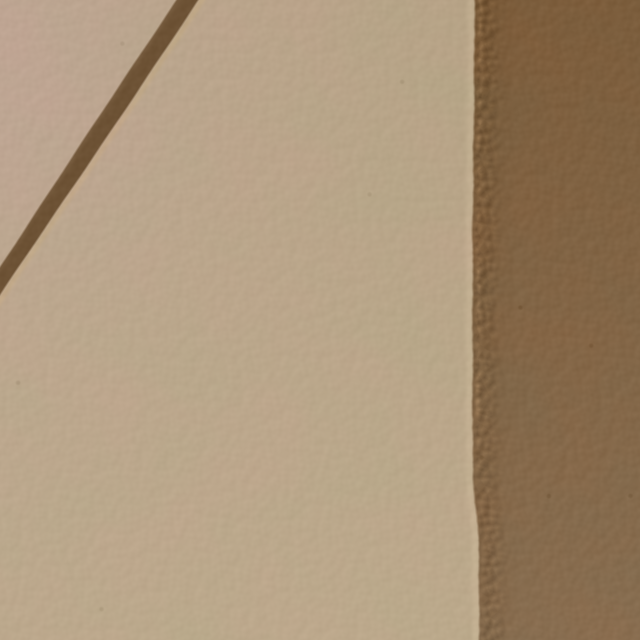
A WebGL 1 fragment shader for this texture:

```glsl
precision highp float;

uniform vec2 u_resolution;

vec2 hash2(vec2 cell) {
  vec3 p = fract(vec3(cell.xyx) * vec3(0.1031, 0.1030, 0.0973));
  p += dot(p, p.yzx + 33.33);
  return fract((p.xx + p.yz) * p.zy);
}

// Distance to the nearest scattered point, roughly centred on zero
float cellular(vec2 p) {
  vec2 cell = floor(p);
  vec2 local = fract(p);
  float nearest = 2.0;
  for (int y = -1; y <= 1; y++) {
    for (int x = -1; x <= 1; x++) {
      vec2 offset = vec2(float(x), float(y));
      vec2 d = offset + hash2(cell + offset) - local;
      nearest = min(nearest, dot(d, d));
    }
  }
  return sqrt(nearest) - 0.48;
}

float layeredSines(vec2 p) {
  float sum = 0.0;
  float weight = 0.5;
  for (int i = 0; i < 4; i++) {
    sum += weight * sin(p.x + 1.7 * sin(p.y)) * cos(p.y * 0.9 + sin(p.x * 0.7));
    p = mat2(0.8, 0.6, -0.6, 0.8) * p * 1.9 + 2.3;
    weight *= 0.6;
  }
  return sum;
}

// Slope of a bumpy surface facing a light from the upper left
float plasterRelief(vec2 uv, float scale) {
  vec2 p = uv * scale;
  vec2 toLight = vec2(-0.22, 0.22);
  return cellular(p + toLight) - cellular(p - toLight);
}

float band(float x, float center, float radius) {
  float t = (x - center) / radius;
  return exp(-t * t);
}

// Signed distance from a line through a, positive on its right
float lineSide(vec2 p, vec2 a, vec2 b) {
  vec2 along = normalize(b - a);
  return dot(p - a, vec2(along.y, -along.x));
}

float cornerX(float y) {
  float bend = 0.010 * (1.0 - smoothstep(0.12, 0.29, y));
  float lean = 0.003 * smoothstep(0.55, 1.0, y);
  return 0.738 + bend + lean + 0.0005 * sin(y * 47.0);
}

vec3 litWall(vec2 uv, float grain, float blotch) {
  vec3 low = mix(vec3(0.735, 0.660, 0.550), vec3(0.735, 0.662, 0.545), uv.x);
  vec3 high = mix(vec3(0.735, 0.650, 0.560), vec3(0.715, 0.638, 0.525), uv.x * 1.3);
  vec3 color = mix(low, high, uv.y);
  float pink = 1.0 - smoothstep(0.0, 0.45, length(uv - vec2(0.0, 0.85)));
  color += pink * vec3(0.008, -0.002, 0.016);
  color += blotch * vec3(0.010, -0.004, 0.004);
  return color + grain * 0.024;
}

vec3 shadedWall(vec2 uv, float grain, float blotch) {
  vec3 color = mix(vec3(0.535, 0.430, 0.315), vec3(0.485, 0.365, 0.235), uv.y);
  color += blotch * vec3(0.012, -0.002, -0.006);
  return color + grain * 0.032;
}

void main() {
  vec2 uv = gl_FragCoord.xy / u_resolution;
  float pixel = 1.0 / min(u_resolution.x, u_resolution.y);
  float soft = max(pixel, 0.0022);
  float grain = 0.55 * plasterRelief(uv, 95.0) + 0.45 * plasterRelief(uv + 0.37, 52.0);
  float blotch = layeredSines(uv * 15.0);

  // Sunlit face with a pale lip at the corner
  float side = uv.x - cornerX(uv.y) + cellular(uv * vec2(30.0, 70.0)) * 0.0014;
  vec3 lit = litWall(uv, grain, blotch);
  lit += band(side, -0.005, 0.006) * vec3(0.035, 0.033, 0.030);

  // Diagonal groove with warm fringes
  float groove = lineSide(uv, vec2(0.0, 0.561), vec2(0.293, 1.0));
  groove += 0.0003 * sin(uv.y * 58.0);
  float halfWidth = mix(0.0120, 0.0142, smoothstep(0.55, 0.85, uv.y));
  float grooveMask = 1.0 - smoothstep(-soft, soft, abs(groove) - halfWidth);
  lit += band(groove, halfWidth + 0.005, 0.005) * vec3(0.020, 0.008, -0.025);
  vec3 grooveColor = vec3(0.425, 0.320, 0.205) + grain * 0.025;
  grooveColor += smoothstep(-0.004, -0.014, groove) * 0.035;
  lit = mix(lit, grooveColor, grooveMask);

  // Shaded face with a rough return beside the corner
  vec3 shade = shadedWall(uv, grain, blotch);
  float roughness = plasterRelief(uv + 0.11, 80.0);
  shade -= band(side, 0.012, 0.030) * 0.030;
  shade += band(side, 0.018, 0.022) * roughness * vec3(0.085, 0.075, 0.060);
  float ridge = band(side, 0.009, 0.004) * smoothstep(0.2, 0.4, uv.y);
  shade += ridge * (0.6 + roughness) * vec3(0.065, 0.055, 0.045);

  vec3 color = mix(lit, shade, smoothstep(-soft, soft * 1.4, side));

  // A few faint pits
  vec2 pitGrid = uv * 17.0;
  vec2 seed = hash2(floor(pitGrid) + 19.0);
  float pit = length(fract(pitGrid) - 0.15 - 0.7 * seed.yx);
  float pitMask = step(0.95, seed.x) * (1.0 - smoothstep(0.02, 0.09, pit));
  color -= pitMask * 0.045;

  gl_FragColor = vec4(clamp(color, 0.0, 1.0), 1.0);
}
```
